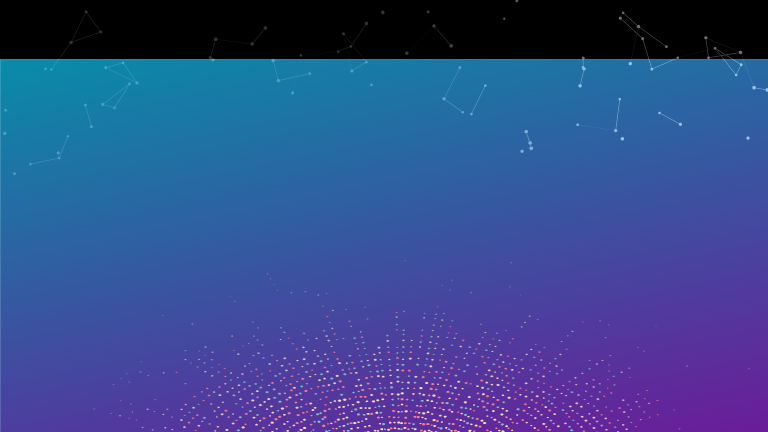
Write a Shadertoy shader that draws this background.

```glsl
#define PIXEL (1.0 / iResolution.y)
#define BAND_EDGE 0.8634
#define NET_CELL 0.094
#define NET_DOT 0.0036
#define NET_LINE 0.0007
#define BURST_CENTER vec2(0.926, -0.134)
#define BURST_SQUASH 0.6
#define RAY_DENSITY 30.0
#define DOT_STEP 0.0135
#define DOT_SIZE 0.0026

const vec3 TEAL = vec3(0.03, 0.55, 0.66);
const vec3 PURPLE = vec3(0.42, 0.11, 0.60);
const vec3 ICE = vec3(0.68, 0.86, 0.96);
const vec3 GREY = vec3(0.66, 0.69, 0.75);
const vec3 CREAM = vec3(1.0, 0.90, 0.76);
const vec3 PINK = vec3(1.0, 0.50, 0.58);
const vec3 MINT = vec3(0.48, 0.78, 0.82);

// Network clusters: centre and radius
const vec3 CLUSTERS[12] = vec3[12](
    vec3(0.24, 0.83, 0.15), vec3(0.06, 0.68, 0.12), vec3(0.66, 0.80, 0.10),
    vec3(0.90, 0.89, 0.13), vec3(1.07, 0.81, 0.09), vec3(1.18, 0.69, 0.06),
    vec3(1.43, 0.78, 0.12), vec3(1.60, 0.84, 0.14), vec3(1.75, 0.75, 0.12),
    vec3(1.48, 0.97, 0.10), vec3(1.20, 0.97, 0.07), vec3(0.54, 0.93, 0.09));

vec2 hash22(vec2 p) {
    vec3 h = fract(p.xyx * vec3(0.1031, 0.1030, 0.0973));
    h += dot(h, h.yzx + 33.33);
    return fract((h.xx + h.yz) * h.zy);
}

float coverage(float dist, float radius) {
    return clamp((radius - dist) / PIXEL + 0.5, 0.0, 1.0);
}

float segmentDistance(vec2 p, vec2 a, vec2 b) {
    vec2 ab = b - a;
    float t = clamp(dot(p - a, ab) / max(dot(ab, ab), 1e-6), 0.0, 1.0);
    return length(p - a - ab * t);
}

bool inCluster(vec2 p) {
    for (int i = 0; i < 12; i++)
        if (distance(p, CLUSTERS[i].xy) < CLUSTERS[i].z) return true;
    return false;
}

// Jittered grid nodes, joined when closer than one cell
float network(vec2 p, float seed) {
    vec2 shift = vec2(seed * 0.37);
    vec2 home = floor(p / NET_CELL + shift);
    vec2 nodes[9];
    int count = 0;
    for (int i = 0; i < 9; i++) {
        vec2 cell = home + vec2(i % 3 - 1, i / 3 - 1);
        vec2 key = cell + 40.0 + seed * 71.0;
        vec2 node = (cell + hash22(key) - shift) * NET_CELL;
        if (hash22(key + 19.0).x < 0.88 && inCluster(node)) nodes[count++] = node;
    }
    float lines = 0.0, dots = 0.0;
    for (int i = 0; i < count; i++) {
        float size = NET_DOT * (0.75 + 0.4 * hash22(nodes[i] * 500.0).x);
        dots = max(dots, coverage(distance(p, nodes[i]), size));
        for (int j = i + 1; j < count; j++) {
            float span = distance(nodes[i], nodes[j]) / NET_CELL;
            float strength = 1.0 - smoothstep(0.8, 1.0, span);
            float d = segmentDistance(p, nodes[i], nodes[j]);
            lines = max(lines, strength * coverage(d, NET_LINE));
        }
    }
    return max(dots * 0.85, lines * 0.6);
}

// Dotted rays fanning out from below the lower edge
vec4 burst(vec2 p) {
    vec2 q = (p - BURST_CENTER) * vec2(BURST_SQUASH, 1.0);
    vec2 cell = floor(vec2(atan(q.x, q.y) * RAY_DENSITY, length(q) / DOT_STEP));
    vec2 ray = hash22(vec2(cell.x + 90.0, 7.0));
    vec2 rnd = hash22(cell + 130.0);
    vec2 tone = hash22(cell + 311.0);

    float angle = (cell.x + 0.5 + 0.35 * (ray.y - 0.5)) / RAY_DENSITY;
    float radius = (cell.y + 0.35 + 0.3 * rnd.x) * DOT_STEP;
    vec2 center = BURST_CENTER + radius * vec2(sin(angle) / BURST_SQUASH, cos(angle));

    float reach = 0.33 + 0.12 * ray.x;
    float keep = radius < reach ? 0.82 : 0.12 * (1.0 - smoothstep(0.42, 0.58, radius));
    float fade = 1.0 - smoothstep(0.2, 0.55, radius);
    float size = DOT_SIZE * mix(0.45, 1.0, fade) * (0.6 + 0.5 * tone.y);
    float d = length((p - center) * vec2(0.75, 1.1));
    float alpha = step(rnd.y, keep) * coverage(d, size) * mix(0.4, 0.95, fade);
    vec3 tint = tone.x < 0.3 ? PINK : tone.x < 0.75 ? CREAM : MINT;
    return vec4(tint, alpha);
}

void mainImage(out vec4 fragColor, in vec2 fragCoord) {
    vec2 uv = fragCoord / iResolution.xy;
    vec2 p = fragCoord / iResolution.y;

    // Diagonal gradient with pale rims under a black band
    float slope = 0.3 * uv.x + 0.7 * (1.0 - uv.y / BAND_EDGE);
    vec3 color = mix(TEAL, PURPLE, clamp(slope, 0.0, 1.0));
    float rim = max(coverage(abs(p.y - BAND_EDGE), 0.001), coverage(p.x, 0.002));
    color = mix(color, ICE, 0.25 * rim);
    float band = coverage(BAND_EDGE - p.y, 0.0);
    color = mix(color, vec3(0.0), band);

    if (p.y > 0.5) {
        float net = max(network(p, 0.0), network(p, 1.0));
        float glow = mix(0.42, 0.95, smoothstep(0.8, 1.5, p.x));
        color = mix(color, mix(ICE, GREY, band), net * glow * mix(1.0, 0.8, band));
    } else {
        vec4 spark = burst(p);
        color = mix(color, spark.rgb, spark.a);
    }
    fragColor = vec4(color, 1.0);
}
```
